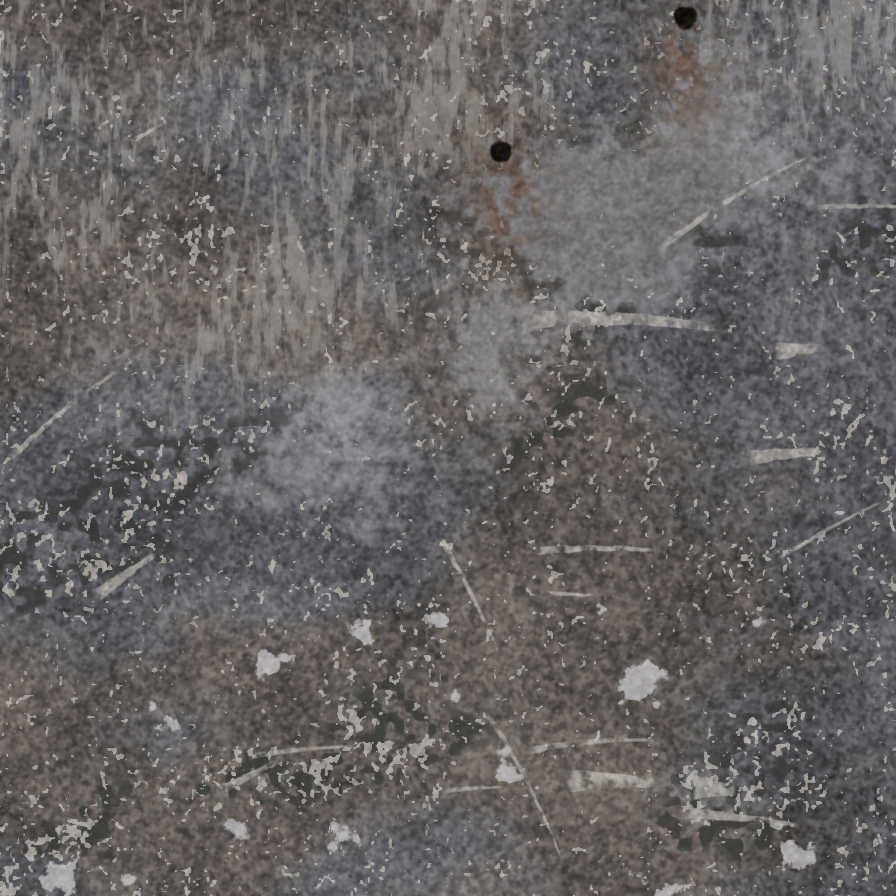
Write a WebGL 2 fragment shader that draws this texture.

```glsl
#version 300 es
precision highp float;
// Weathered slate-grey concrete: grainy base with brown stains, pale worn plaster,
// pitted clusters, flecks, scratches, chips and two rusty bolt holes.
// Layers of value noise are blended; scattered marks come from hashed loops.

#define GRAIN 0.78
#define CLOUD 0.60
#define FLECK_LEVEL 0.76
#define SCRATCHES 20
#define CHIPS 18
#define PATCHES 4
#define SLATE vec3(0.355, 0.358, 0.375)
#define BROWN vec3(0.375, 0.350, 0.335)
#define PLASTER vec3(0.555, 0.552, 0.565)
#define CHALK vec3(0.69, 0.675, 0.655)
#define PIT vec3(0.215, 0.22, 0.21)
#define RUST vec3(0.41, 0.32, 0.265)

uniform vec2 u_resolution;
out vec4 fragColor;

float hash(vec2 p) {
    vec3 q = fract(p.xyx * 0.1031);
    q += dot(q, q.yzx + 33.33);
    return fract((q.x + q.y) * q.z);
}

vec2 hash2(float n) {
    return vec2(hash(vec2(n, 17.0)), hash(vec2(n, 71.0)));
}

mat2 rotation(float a) {
    return mat2(cos(a), -sin(a), sin(a), cos(a));
}

float noise(vec2 p) {
    vec2 i = floor(p), f = fract(p);
    f = f * f * (3.0 - 2.0 * f);
    return mix(mix(hash(i), hash(i + vec2(1, 0)), f.x),
               mix(hash(i + vec2(0, 1)), hash(i + vec2(1, 1)), f.x), f.y);
}

float fbm(vec2 p) {
    float sum = 0.0, amp = 0.516;
    for (int i = 0; i < 5; i++) {
        sum += amp * noise(p);
        p = rotation(0.6) * p * 2.03 + 19.7;
        amp *= 0.5;
    }
    return sum;
}

// Tapered, slightly bent and broken streak
float scratch(vec2 p, float n, float rough) {
    vec2 r = hash2(n), s = hash2(n + 40.0);
    float angle = s.x < 0.55 ? mix(-0.12, 0.12, r.y) : mix(0.45, 0.7, r.y);
    if (s.x > 0.88) angle = -1.1;
    float halfLen = mix(0.025, 0.12, s.y * s.y);
    vec2 q = rotation(angle) * (p - hash2(n + 80.0));
    q.y += 0.6 * q.x * q.x + 0.004 * (rough - 0.5);
    float t = q.x / halfLen;
    float width = mix(0.0016, 0.009, r.x * r.x * r.x) * (1.0 - 0.5 * t);
    float line = 1.0 - smoothstep(width - 0.001, width + 0.0015, abs(q.y));
    return line * (1.0 - smoothstep(0.75, 1.0, abs(t))) * smoothstep(0.25, 0.55, rough);
}

void main() {
    vec2 p = gl_FragCoord.xy / min(u_resolution.x, u_resolution.y);
    vec2 slanted = rotation(0.45) * p;

    // Shared noise fields
    float broad = fbm(p * vec2(3.0, 4.5) + 3.0);
    float cloud = fbm(p * 9.0 + 31.0);
    float rough = fbm(p * 75.0 + 7.0);
    float grain = 0.5 * noise(slanted * 260.0) + 0.5 * noise(p * 135.0 + 9.0);

    // Stained base
    vec3 col = mix(SLATE, BROWN, smoothstep(0.44, 0.64, broad));
    col *= 1.0 + GRAIN * (grain - 0.5) + CLOUD * (cloud - 0.5);

    // Worn upper area with fine vertical streaks
    float worn = smoothstep(-0.04, 0.2, p.y - 0.5 - 0.26 * p.x + 0.7 * (cloud - 0.5));
    float streak = fbm(p * vec2(130.0, 34.0)) + 0.7 * (fbm(p * 6.0 + 50.0) - 0.5);
    col = mix(col, CHALK * 0.9, 0.6 * worn * smoothstep(0.46, 0.72, streak));

    // Pale plaster patches along a rising diagonal
    float plaster = 0.0;
    for (int i = 0; i < PATCHES; i++) {
        float k = float(i);
        vec2 center = vec2(0.38, 0.55) + k * vec2(0.145, 0.09) + 0.07 * (hash2(k + 5.0) - 0.5);
        float radius = mix(0.06, 0.11, hash(vec2(k, 3.0)));
        float d = length((p - center) * vec2(0.85, 1.0)) - radius;
        d += 0.32 * (cloud - 0.5) + 0.13 * (rough - 0.5);
        plaster = max(plaster, 1.0 - smoothstep(-0.06, 0.035, d));
    }
    col = mix(col, PLASTER * (1.0 + 0.3 * (grain - 0.5) + 0.4 * (cloud - 0.5)), 0.8 * plaster);

    // Slanted clusters of dark pits
    float cluster = fbm(slanted * vec2(5.0, 9.0) + 12.0);
    float pitted = smoothstep(0.52, 0.64, cluster) * (1.0 - 0.8 * worn) * (1.0 - plaster);
    col = mix(col, PIT, 0.8 * pitted * smoothstep(0.48, 0.62, noise(p * 85.0) * 0.6 + rough * 0.4));

    // Chalky flecks, denser around the pits
    float fleck = 0.6 * noise(slanted * 125.0 + 3.0 * rough) + 0.4 * noise(p * 250.0 + 21.0);
    float level = FLECK_LEVEL - 0.1 * pitted - 0.28 * (fbm(p * 13.0 + 70.0) - 0.5) + 0.1 * plaster;
    col = mix(col, CHALK * (0.85 + 0.3 * grain), 0.85 * smoothstep(level - 0.03, level + 0.06, fleck));

    // Scratches
    float scraped = 0.0;
    for (int i = 0; i < SCRATCHES; i++) scraped = max(scraped, scratch(p, float(i), rough));
    col = mix(col, CHALK * (0.8 + 0.35 * grain), 0.8 * scraped);

    // Ragged chips in the lower part
    float chip = 0.0;
    for (int i = 0; i < CHIPS; i++) {
        float k = float(i);
        vec2 q = p - hash2(k + 200.0) * vec2(1.0, 0.48);
        float radius = mix(0.004, 0.019, pow(hash(vec2(k, 9.0)), 2.0));
        float d = length(q * vec2(0.8, 1.0)) - radius + 0.035 * (rough - 0.5);
        chip = max(chip, 1.0 - smoothstep(-0.003, 0.003, d));
    }
    col = mix(col, vec3(0.71, 0.70, 0.71) * (0.9 + 0.2 * grain), 0.9 * chip);

    // Bolt holes with rust running down
    for (int i = 0; i < 2; i++) {
        vec2 q = p - vec2(0.56, 0.83) - float(i) * vec2(0.205, 0.15);
        float stain = exp(-dot(q + vec2(0.0, 0.05), (q + vec2(0.0, 0.05)) * vec2(500.0, 220.0)));
        col = mix(col, RUST * (0.75 + 0.5 * grain), 0.75 * stain * smoothstep(0.3, 0.6, rough));
        float d = length(q) - 0.012 + 0.008 * (rough - 0.5);
        vec3 inside = vec3(0.08, 0.07, 0.06) * (0.5 + 2.0 * grain * grain);
        col = mix(col, inside, 1.0 - smoothstep(-0.002, 0.002, d));
    }

    fragColor = vec4(clamp(col, 0.0, 1.0), 1.0);
}
```
